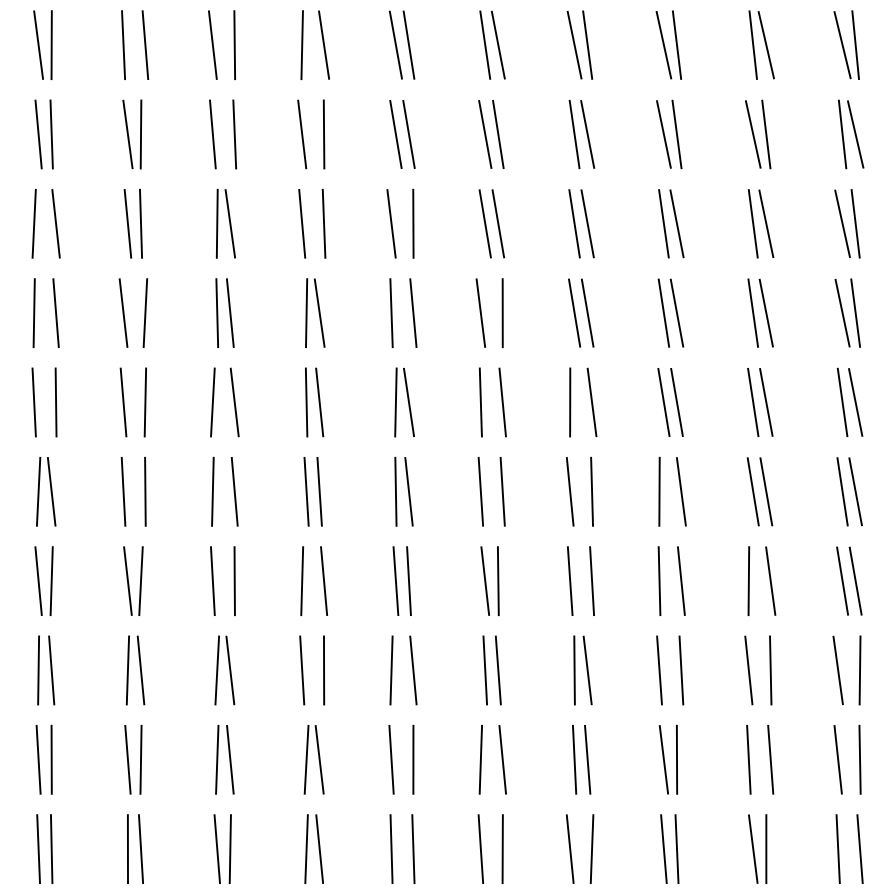
A WebGL 1 fragment shader for this pattern:

```glsl
precision highp float;
// Ten by ten grid of thin black line pairs whose lean, gap and splay step along diagonal bands.
uniform vec2 u_resolution;

float hash(vec2 p) {
  return fract(sin(dot(p, vec2(127.1, 311.7))) * 43758.545);
}

// Coverage of a flat-ended stroke centred on the origin, leaning left by angle.
float stroke(vec2 p, float angle, float pixel) {
  vec2 along = vec2(-sin(angle), cos(angle));
  vec2 across = vec2(along.y, -along.x);
  vec2 d = abs(vec2(dot(p, across), dot(p, along))) - vec2(0.00107, 0.039);
  vec2 cover = clamp(0.5 - d / pixel, 0.0, 1.0);
  return cover.x * cover.y;
}

// Start and end of the diagonal band that holds q.
vec2 bandRange(float q) {
  if (q > 3.05) return vec2(3.05, 10.4);
  if (q > 0.45) return vec2(0.45, 3.05);
  if (q > -1.55) return vec2(-1.55, 0.45);
  if (q > -4.15) return vec2(-4.15, -1.55);
  return vec2(-8.6, -4.15);
}

void main() {
  float pixel = 1.0 / min(u_resolution.x, u_resolution.y);
  vec2 uv = gl_FragCoord.xy / u_resolution;
  uv.y = 1.0 - uv.y;

  // Column and row, counted from the upper left.
  float pitch = 0.0997;
  vec2 cell = clamp(floor((uv - 0.0005) / pitch), 0.0, 9.0);
  vec2 p = uv - (cell * pitch + 0.0504);
  p.y = -p.y;

  // Diagonal position selects the band.
  float q = cell.x - 0.9 * cell.y;
  vec2 band = bandRange(q);

  // Shared lean rises in three steps; the two middle-side bands are wide.
  float lean = q > 3.05 ? 0.168 : (q > -1.55 ? 0.063 : 0.031);
  bool wide = (q > 0.45 && q < 3.05) || (q > -4.15 && q < -1.55);
  float halfGap = wide ? 0.0122 : 0.0073;

  // Splay grows across each band and opens up or down at random.
  float side = hash(cell + 3.0) < 0.5 ? -1.0 : 1.0;
  float splay = side * 0.087 * (q - band.x) / (band.y - band.x);

  float left = stroke(p + vec2(halfGap, 0.0), lean - splay, pixel);
  float right = stroke(p - vec2(halfGap, 0.0), lean + splay, pixel);
  gl_FragColor = vec4(vec3(1.0 - max(left, right)), 1.0);
}
```
